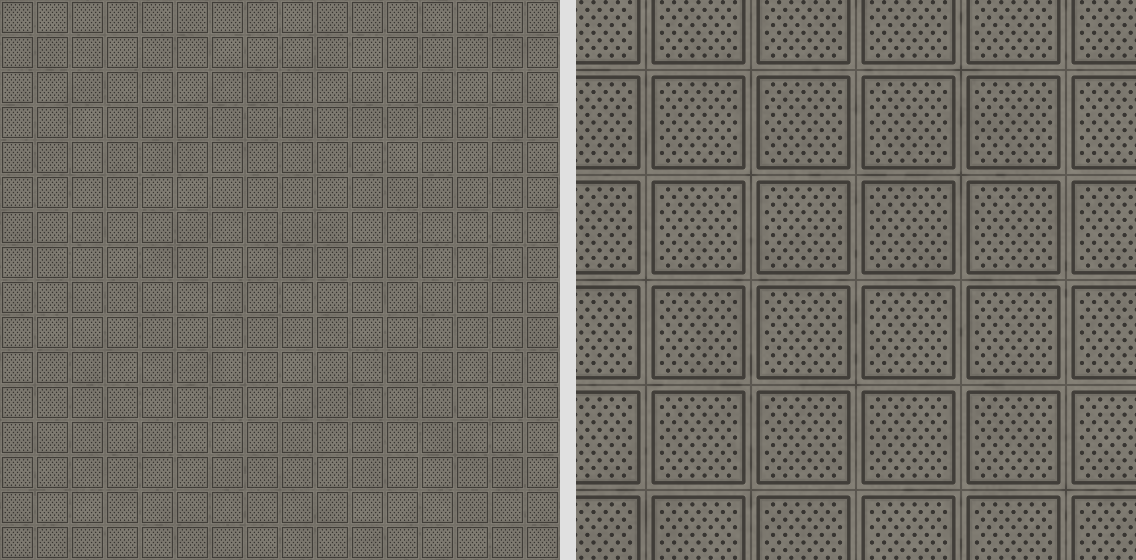
Left: the whole. Right: its middle third, enlarged.
Reproduce this texture procedurally as a WebGL 1 fragment shader.

```glsl
precision highp float;
// Sixteen by sixteen square metal panels, each a bright rim around a groove
// and a staggered field of punched holes. Distance functions cut the parts;
// wrapping value noise adds grain, stains and slight changes between panels.
uniform vec2 u_resolution;

const float PANELS = 16.0;

float hash(vec2 p) {
  return fract(sin(dot(p, vec2(127.1, 311.7))) * 43758.5453);
}

// Value noise over the canvas that repeats after a whole number of cells.
float wrapNoise(vec2 uv, vec2 cells) {
  vec2 p = uv * cells;
  vec2 i = floor(p);
  vec2 f = fract(p);
  f = f * f * (3.0 - 2.0 * f);
  float a = hash(mod(i, cells));
  float b = hash(mod(i + vec2(1.0, 0.0), cells));
  float c = hash(mod(i + vec2(0.0, 1.0), cells));
  float d = hash(mod(i + vec2(1.0, 1.0), cells));
  return mix(mix(a, b, f.x), mix(c, d, f.x), f.y);
}

float boxDistance(vec2 p, float halfSize, float radius) {
  vec2 q = abs(p) - halfSize + radius;
  return length(max(q, 0.0)) + min(max(q.x, q.y), 0.0) - radius;
}

// Coverage of a shape from its signed distance, one pixel soft.
float cover(float dist, float pixel) {
  return 1.0 - smoothstep(-0.5 * pixel, 0.5 * pixel, dist);
}

// Distance to the nearest punched hole; odd rows shift by half a pitch.
float holeDistance(vec2 p) {
  vec2 pitch = vec2(0.116, 0.0725);
  float row = floor(p.y / pitch.y + 0.5);
  float shift = 0.5 * mod(row, 2.0);
  float column = floor(p.x / pitch.x - shift + 0.5) + shift;
  vec2 center = vec2(column, row) * pitch;
  float outside = max(abs(center.x), abs(center.y)) - 0.37;
  return outside > 0.0 ? 1.0 : length(p - center) - 0.0205;
}

void main() {
  vec2 uv = gl_FragCoord.xy / u_resolution;
  vec2 panel = floor(uv * PANELS);
  vec2 p = fract(uv * PANELS) - 0.5;
  float pixel = PANELS / min(u_resolution.x, u_resolution.y);

  // Worn metal: broad stains, fine grain and a faint tone for each panel.
  float stain = 0.6 * wrapNoise(uv, vec2(24.0)) + 0.4 * wrapNoise(uv, vec2(64.0));
  float grain = 0.5 * wrapNoise(uv, vec2(256.0)) + 0.5 * wrapNoise(uv, vec2(512.0));
  float tone = 0.25 + 0.5 * stain + 0.7 * (grain - 0.5) + 0.12 * (hash(panel) - 0.5);
  vec3 color = mix(vec3(0.455, 0.438, 0.405), vec3(0.52, 0.505, 0.465), tone);

  // Rim, lit a little more than the sheet.
  float sheet = boxDistance(p, 0.432, 0.01);
  color *= 1.0 + 0.04 * (1.0 - cover(sheet, pixel));

  // Groove between rim and sheet, with a faint shade on the inner side.
  color *= 1.0 - 0.08 * cover(abs(sheet + 0.025) - 0.015, pixel);
  color = mix(color, vec3(0.22, 0.208, 0.192), 0.88 * cover(abs(sheet) - 0.016, pixel));

  // Punched holes.
  color = mix(color, vec3(0.18, 0.17, 0.16), 0.88 * cover(holeDistance(p), pixel));

  // Seam between panels, slightly darker where dirt has gathered.
  float seam = 0.5 - max(abs(p.x), abs(p.y));
  float dirt = smoothstep(0.6, 0.95, wrapNoise(uv, vec2(128.0)));
  color = mix(color, vec3(0.26, 0.245, 0.225), (0.6 + 0.2 * dirt) * cover(seam - 0.011, pixel));
  color *= 1.0 - 0.08 * dirt * (1.0 - smoothstep(0.0, 0.06, seam));

  gl_FragColor = vec4(color, 1.0);
}
```
